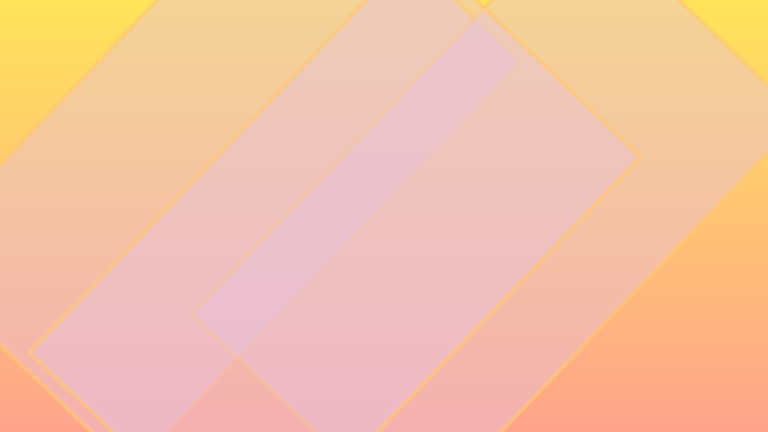
Give the GLSL for this background, as a Shadertoy shader.

```glsl
// Three translucent tilted panels with golden rims over a warm vertical gradient.

const vec3 SKY_TOP = vec3(1.0, 0.893, 0.355);
const vec3 SKY_BOTTOM = vec3(1.0, 0.642, 0.547);
const vec3 PANEL_TINT = vec3(0.905, 0.755, 0.87);
const vec3 RIM_GOLD = vec3(1.0, 0.78, 0.44);
const float PANEL_ALPHA = 0.45;
const float RIM_WIDTH = 0.0075;
const float TILT = 0.808;

// Signed distance to a box given by its low and high corners.
float boxDistance(vec2 p, vec2 low, vec2 high) {
    vec2 d = abs(p - 0.5 * (low + high)) - 0.5 * (high - low);
    return length(max(d, 0.0)) + min(max(d.x, d.y), 0.0);
}

// Coverage inside a shape, with a soft edge.
float coverage(float dist, float softness) {
    return 1.0 - smoothstep(-softness, softness, dist);
}

// Blurred line along the boundary of a shape.
float rim(float dist) {
    return 1.0 - smoothstep(0.3 * RIM_WIDTH, RIM_WIDTH, abs(dist));
}

vec3 addPanel(vec3 base, float cover) {
    return mix(base, PANEL_TINT, PANEL_ALPHA * cover);
}

vec3 addRim(vec3 base, float dist, float strength) {
    return mix(base, RIM_GOLD, strength * rim(dist));
}

void mainImage(out vec4 fragColor, in vec2 fragCoord) {
    // Height units from the centre, turned to lie along the panels.
    vec2 p = (fragCoord - 0.5 * iResolution.xy) / iResolution.y;
    vec2 along = vec2(cos(TILT), sin(TILT));
    vec2 q = vec2(dot(p, along), dot(p, vec2(along.y, -along.x)));
    float softness = max(0.002, 0.8 / iResolution.y);

    // Panel distances: x runs up the slope, y runs across it.
    float wide = boxDistance(q, vec2(-0.829, -0.7245), vec2(0.509, 0.3345));
    float right = boxDistance(q, vec2(-0.4715, -0.165), vec2(0.833, 0.541));
    float narrow = boxDistance(q, vec2(-0.795, -0.375), vec2(0.4765, -0.0185));

    float inWide = coverage(wide, softness);
    float inRight = coverage(right, softness);
    float inNarrow = coverage(narrow, softness);

    // Gradient and overlapping fills.
    vec3 color = mix(SKY_BOTTOM, SKY_TOP, fragCoord.y / iResolution.y);
    color = addPanel(color, inWide);
    color = addPanel(color, inRight);
    color = addPanel(color, inNarrow);

    // Rims fade where another panel covers them.
    color = addRim(color, narrow, mix(0.62, 0.1, max(inRight, step(0.0, q.y + 0.1))));
    color = addRim(color, right, mix(0.65, 0.28, inWide));
    color = addRim(color, wide, 0.65);

    fragColor = vec4(color, 1.0);
}
```
